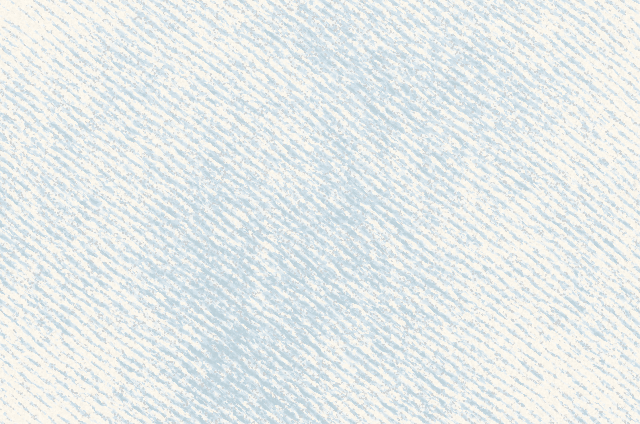
This texture is drawn by a WebGL 2 fragment shader. Its source:

```glsl
#version 300 es
precision highp float;
// Pale blue ink rubbed over cream paper: diagonal ridges carry the colour,
// layered sines vary its density, and cellular noise breaks it into
// streaks, flaky grain and small grey flecks.
uniform vec2 u_resolution;
out vec4 fragColor;

vec2 hash22(vec2 p) {
    vec3 h = fract(vec3(p.xyx) * vec3(0.1031, 0.1030, 0.0973));
    h += dot(h, h.yzx + 33.33);
    return fract((h.xx + h.yz) * h.zy);
}

// Soft flakes from -0.5 to 0.5: each nearest cell fades out at its border.
float flakes(vec2 p) {
    vec2 base = floor(p);
    float nearest = 9.0, level = 0.0;
    for (int y = -1; y <= 1; y++) {
        for (int x = -1; x <= 1; x++) {
            vec2 cell = base + vec2(x, y);
            float d = length(cell + hash22(cell + 71.0) - p);
            if (d < nearest) {
                nearest = d;
                level = hash22(cell + 213.0).x - 0.5;
            }
        }
    }
    return level * (1.0 - smoothstep(0.35, 1.0, nearest));
}

// Irregular clouds from warped, rotated sines, roughly -1 to 1.
float clouds(vec2 p) {
    float sum = 0.0, amplitude = 0.55;
    for (int i = 0; i < 5; i++) {
        p = mat2(0.8, 0.6, -0.6, 0.8) * p * 1.75 + 0.7 * sin(p.yx + 1.3);
        sum += amplitude * sin(p.x) * cos(p.y);
        amplitude *= 0.72;
    }
    return sum;
}

void main() {
    vec2 p = gl_FragCoord.xy / u_resolution.y;
    float aspect = u_resolution.x / u_resolution.y;
    float along = dot(p, vec2(0.79, -0.613));
    float across = dot(p, vec2(0.613, 0.79));

    // Ink density: clouds, a fuller centre, bare corners and right side
    float density = 0.42 * clouds(vec2(along * 2.2, across * 3.0) + 4.0);
    density += 0.3 * exp(-5.0 * dot(p - vec2(0.72, 0.45), p - vec2(0.72, 0.45)));
    density -= 0.32 * smoothstep(0.62, 1.0, p.x / aspect);
    density -= 1.4 * exp(-9.0 * length(p - vec2(0.0, 1.0)));
    density -= 0.9 * exp(-9.0 * length(p - vec2(0.05, 0.0)));

    // Slightly wandering ridges, broken by streaks and grain
    float streak = flakes(vec2(along / 0.032, across / 0.0075) + 40.0);
    float grain = flakes(vec2(along / 0.0085, across / 0.0052) + 90.0);
    float wander = 0.005 * sin(along * 7.0 + across * 5.0)
                 + 0.0018 * sin(along * 31.0 - across * 23.0);
    float ridge = sin(6.2832 * (across + wander + 0.003 * streak) / 0.0205);
    float pressure = (0.6 - 0.2 * clamp(density, -0.5, 1.0)) * ridge
                   + density + 1.15 * streak + 1.25 * grain;
    float ink = smoothstep(-0.75, 0.95, pressure);

    // Paper, thin wash, full ink, then deeper ink towards the bottom
    vec3 color = mix(vec3(0.985, 0.968, 0.928), vec3(0.962, 0.964, 0.953),
                     smoothstep(0.0, 0.25, ink));
    color = mix(color, vec3(0.825, 0.885, 0.918), smoothstep(0.12, 1.0, ink));
    float deep = smoothstep(0.55, 1.35, pressure + 0.3 * (0.5 - p.y));
    color = mix(color, vec3(0.735, 0.815, 0.848), 0.8 * deep);

    // Grey flecks gather where ink meets paper
    float fleck = smoothstep(0.16, 0.36, flakes(p / 0.0046 + 150.0));
    color = mix(color, vec3(0.77, 0.77, 0.765),
                0.65 * fleck * (0.12 + 3.4 * ink * (1.0 - ink)));

    // Faint paper tooth
    color += 0.025 * flakes(p / 0.004 + 300.0);
    fragColor = vec4(clamp(color, 0.0, 1.0), 1.0);
}
```
